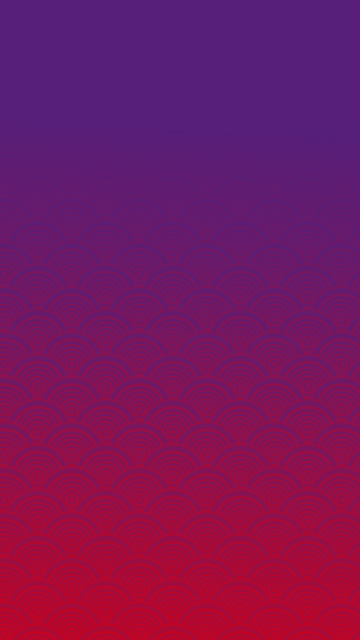
Give the GLSL for this pattern, as a WebGL 2 fragment shader.

```glsl
#version 300 es
precision highp float;
// Overlapping wave scales of concentric arcs on a purple to red gradient.

uniform vec2 u_resolution;
out vec4 fragColor;

const vec3 PURPLE = vec3(0.34, 0.12, 0.475);
const vec3 RED = vec3(0.765, 0.015, 0.135);
const vec3 ARC_BLUE = vec3(0.31, 0.125, 0.49);

const float SCALES_ACROSS = 5.333;
const float ROWS_PER_UNIT = 3.0;          // rows in one scale width
const vec2 ORIGIN = vec2(0.065, 0.08);    // centre of the first scale
const float SCALE_RADIUS = 0.496;
const int INNER_RINGS = 5;

// Soft coverage of a disc edge at radius r.
float disc(float d, float r, float aa) {
    return 1.0 - smoothstep(r - aa, r + aa, d);
}

// Soft ring between an outer radius and that radius less its width.
float ring(float d, float outer, float width, float aa) {
    return disc(d, outer, aa) - disc(d, outer - width, aa);
}

// One scale: a broad rim, then finer rings toward the centre.
float scaleArcs(float d, float aa) {
    float ink = ring(d, 0.468, 0.078, aa);
    for (int i = 0; i < INNER_RINGS; i++) {
        float k = float(i);
        ink += ring(d, 0.346 - 0.07 * k, 0.043 - 0.004 * k, aa);
    }
    return ink;
}

// Rows are laid back to front, so each lower row covers the one above.
float wavePattern(vec2 p, float aa) {
    vec2 q = p - ORIGIN;
    float nearestRow = floor(q.y * ROWS_PER_UNIT + 0.5);
    float ink = 0.0;
    for (int k = 2; k >= -2; k--) {
        float row = nearestRow + float(k);
        float shift = 0.5 * mod(row, 2.0);
        vec2 local = vec2(fract(q.x - shift + 0.5) - 0.5, q.y - row / ROWS_PER_UNIT);
        float d = length(local);
        ink = mix(ink, scaleArcs(d, aa), disc(d, SCALE_RADIUS, aa));
    }
    return ink;
}

// Plain purple at the top, then an even, slightly tilted run to red.
vec3 background(vec2 uv) {
    float t = (0.8 - uv.y - 0.03 * (uv.x - 0.5)) / 0.8;
    return mix(PURPLE, RED, clamp(t, 0.0, 1.0));
}

// Arcs fade out at the top and weaken toward the bottom.
float arcStrength(float y) {
    float topFade = 1.0 - smoothstep(0.6, 0.84, y);
    return topFade * mix(0.2, 0.5, smoothstep(0.0, 0.5, y));
}

void main() {
    vec2 uv = gl_FragCoord.xy / u_resolution;
    float unitsPerPixel = SCALES_ACROSS / u_resolution.x;
    vec2 p = gl_FragCoord.xy * unitsPerPixel;

    float ink = wavePattern(p, 0.7 * unitsPerPixel);
    vec3 color = mix(background(uv), ARC_BLUE, ink * arcStrength(uv.y));
    fragColor = vec4(color, 1.0);
}
```
